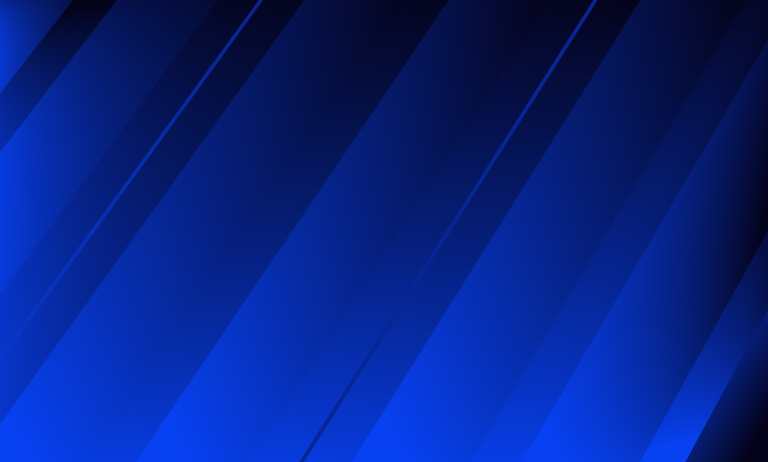
This background is drawn by a Shadertoy shader. Its source:

```glsl
const vec3 NIGHT = vec3(0.016, 0.010, 0.10);
const vec3 COBALT = vec3(0.030, 0.255, 0.95);

// Lean of the bands, and how fast it straightens to the right
const float LEAN = 0.80;
const float FAN = 0.127;

// Light along a band: at its start, linear gain, curved gain
const vec3 GAIN = vec3(0.045, 0.75, 0.13);
// How far past the left border the bands still brighten
const float LEFT_OVERRUN = 0.06;

// Bands: start on the top edge, extra light at the left and right sides
const int BAND_COUNT = 12;
const vec3 BANDS[BAND_COUNT] = vec3[BAND_COUNT](
    vec3(0.000, 0.50, 0.18), vec3(0.158, -0.09, -0.05),
    vec3(0.253, 0.18, 0.07), vec3(0.472, 0.00, -0.02),
    vec3(0.658, 0.17, -0.02), vec3(0.877, -0.01, -0.02),
    vec3(0.971, 0.17, -0.04), vec3(1.190, -0.01, -0.03),
    vec3(1.386, 0.17, -0.04), vec3(1.613, 0.02, 0.02),
    vec3(1.712, 0.16, -0.08), vec3(1.939, 0.12, 0.20));

// Dark corner past the last band
const float CORNER_START = 2.026;
const float CORNER_WIDTH = 0.115;
const float CORNER_LIGHT = 0.42;

// Thin lines: position, light at the upper end, light at the lower end
const vec3 LEFT_LINE = vec3(0.565, 0.55, 0.85);
const vec3 RIGHT_LINE = vec3(1.289, 0.57, 0.57);
const float LINE_HALF_WIDTH = 0.0046;

float edge(float start, float t, float blur) {
    return smoothstep(start - blur, start + blur, t);
}

float addLine(float light, vec3 line, float t, float along, float blur) {
    float cover = 1.0 - edge(LINE_HALF_WIDTH, abs(t - line.x), blur);
    return mix(light, mix(line.y, line.z, along), cover);
}

// Position along a band, from its entry at the top or right (0)
// to its exit at the bottom or left (1)
float bandProgress(float t, float depth, float aspect) {
    float slope = LEAN - FAN * t;
    float entry = max(0.0, (t - aspect) / slope);
    float leave = min(1.0, (t + LEFT_OVERRUN) / slope);
    return clamp((depth - entry) / max(leave - entry, 0.001), 0.0, 1.0);
}

float bandLift(float t, float blur) {
    float lift = 0.0;
    for (int i = 0; i < BAND_COUNT; i++) {
        vec3 band = BANDS[i];
        float next = i + 1 < BAND_COUNT ? BANDS[i + 1].x : CORNER_START;
        float across = clamp((t - band.x) / (next - band.x), 0.0, 1.0);
        lift = mix(lift, mix(band.y, band.z, across), edge(band.x, t, blur));
    }
    return lift;
}

void mainImage(out vec4 fragColor, in vec2 fragCoord) {
    vec2 p = fragCoord / iResolution.y;
    float aspect = iResolution.x / iResolution.y;
    float depth = 1.0 - p.y;
    float blur = 0.8 / iResolution.y;

    // Follow the fanned direction back up to the top edge
    float t = (p.x + LEAN * depth) / (1.0 + FAN * depth);

    // Light grows along each band, with an offset across it
    float along = bandProgress(t, depth, aspect);
    float light = GAIN.x + along * (GAIN.y + GAIN.z * along) + bandLift(t, blur);

    light = addLine(light, LEFT_LINE, t, along, blur);
    light = addLine(light, RIGHT_LINE, t, along, blur);

    // Lower right shadow
    float fade = clamp((t - CORNER_START) / CORNER_WIDTH, 0.0, 1.0);
    light = mix(light, CORNER_LIGHT * (1.0 - fade), edge(CORNER_START, t, blur));

    fragColor = vec4(mix(NIGHT, COBALT, clamp(light, 0.0, 1.0)), 1.0);
}
```
